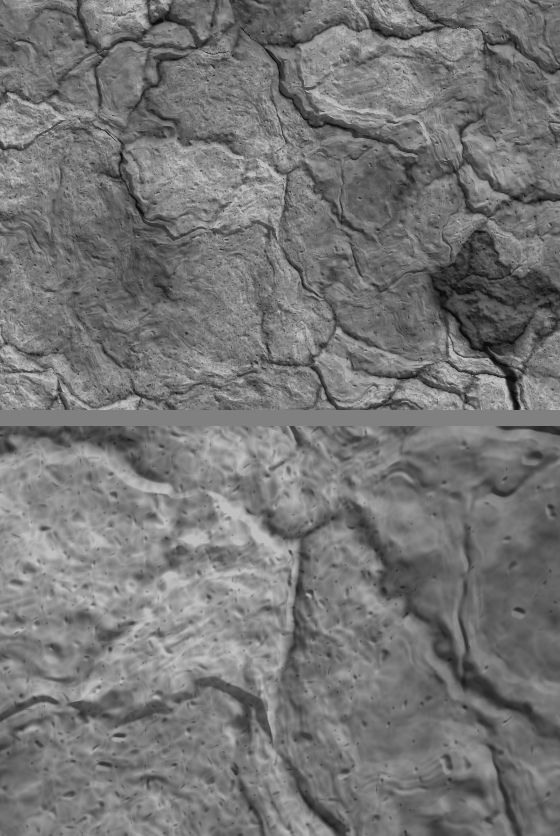
Top: the whole. Bottom: its middle third, enlarged.
A WebGL 2 fragment shader for this texture:

```glsl
#version 300 es
precision highp float;

uniform vec2 u_resolution;
out vec4 fragColor;

vec2 hash2(vec2 c) {
    return fract(sin(vec2(dot(c, vec2(127.1, 311.7)), dot(c, vec2(269.5, 183.3)))) * 43758.5);
}

mat2 turn(float a) {
    return mat2(cos(a), sin(a), -sin(a), cos(a));
}

// Smooth value noise, -1 to 1
float noise(vec2 p) {
    vec2 c = floor(p), f = fract(p);
    f = f * f * f * (f * (f * 6.0 - 15.0) + 10.0);
    float low = mix(hash2(c).x, hash2(c + vec2(1, 0)).x, f.x);
    float high = mix(hash2(c + vec2(0, 1)).x, hash2(c + vec2(1, 1)).x, f.x);
    return 2.0 * mix(low, high, f.y) - 1.0;
}

float fbm(vec2 p, int octaves) {
    float sum = 0.0, amp = 0.5;
    for (int i = 0; i < octaves; i++) {
        sum += amp * noise(p);
        p = turn(0.9) * p * 2.03 + 11.7;
        amp *= 0.5;
    }
    return sum;
}

// Cellular noise: x = distance to border, y = distance to point, z = cell value
vec3 cells(vec2 p) {
    vec2 near = vec2(9.0), id = floor(p);
    for (int k = 0; k < 9; k++) {
        vec2 c = floor(p) + vec2(k % 3 - 1, k / 3 - 1);
        vec2 r = c + hash2(c) - p;
        if (dot(r, r) < dot(near, near)) { near = r; id = c; }
    }
    float border = 1.0;
    for (int k = 0; k < 9; k++) {
        vec2 c = id + vec2(k % 3 - 1, k / 3 - 1);
        vec2 r = c + hash2(c) - p;
        if (k != 4) border = min(border, dot(0.5 * (near + r), normalize(r - near)));
    }
    return vec3(border, length(near), hash2(id + 31.7).x);
}

// Scattered bowls of random size, 1 at their floor
float pits(vec2 p, float share) {
    vec2 c = floor(p), size = hash2(c + 17.3);
    vec2 q = fract(p) - 0.3 - 0.4 * hash2(c);
    float radius = mix(0.12, 0.3, size.y * size.y);
    return smoothstep(-0.1, 0.1, share - size.x) * (1.0 - smoothstep(0.1 * radius, radius, length(q)));
}

// x = height, y = tone
vec2 rock(vec2 p) {
    vec2 w = p + 0.1 * vec2(fbm(p * 5.0, 5), fbm(p * 5.0 + 39.0, 5));
    float broad = fbm(p * 3.2 + 2.0, 4);
    float rough = fbm(w * 10.0 + 5.0, 5);
    float height = 0.009 * rough;
    float tone = 0.485 + 0.16 * broad + 0.11 * rough;

    // Shallow winding creases
    float fold = fbm(w * 4.0 + 23.0, 4);
    float crease = exp(-fold * fold / 0.002);
    height -= 0.002 * crease;
    tone *= 1.0 - 0.13 * crease;

    // Large slanting plates parted by cracks that fade in and out
    vec3 plate = cells(vec2(2.1, 3.0) * (turn(0.72) * w) + 5.3);
    float edge = plate.x / 2.6;
    float open = smoothstep(-0.15, 0.25, fbm(p * 3.0 + 4.0, 2));
    height += 0.011 * plate.z * smoothstep(0.0, 0.03, edge) * (0.3 + 0.7 * open);
    tone += 0.06 * (plate.z - 0.5);
    tone *= 1.0 - open * (0.42 * exp(-edge * edge / 0.00002) + 0.22 * exp(-edge / 0.02));

    // Smaller chips, a few of them pale and raised
    vec3 chip = cells(vec2(5.0, 6.5) * (turn(0.5) * w) + 1.9);
    float rim = chip.x / 5.7;
    float split = smoothstep(0.0, 0.3, fbm(p * 4.0 + 7.0, 2));
    float raised = smoothstep(0.8, 0.95, chip.z) * smoothstep(0.0, 0.015, rim);
    height += 0.007 * raised + 0.003 * split * smoothstep(0.0, 0.02, rim);
    tone += 0.08 * raised;
    tone *= 1.0 - split * (0.25 * exp(-rim * rim / 0.00003) + 0.15 * exp(-rim / 0.015));

    // Ragged pits in three sizes, densest on the pale crust
    float crust = smoothstep(-0.2, 0.2, broad + 0.6 * rough);
    vec2 ragged = p + 0.004 * vec2(noise(p * 95.0), noise(p * 95.0 + 7.0));
    float coarse = pits(turn(0.4) * ragged * 24.0, 0.3);
    float medium = pits(turn(1.1) * ragged * 46.0, 0.25 + 0.3 * crust);
    float fine = pits(turn(2.0) * ragged * 85.0, 0.1 + 0.7 * crust);
    height -= 0.0016 * coarse + 0.0006 * medium + 0.0002 * fine;
    tone -= 0.06 * coarse + 0.09 * medium + 0.1 * fine;

    // Mineral grain
    tone += (0.05 + 0.09 * crust) * (cells(ragged * 140.0).y - 0.45) + 0.05 * noise(p * 75.0);

    // Dark block lodged in a hollow, with a gap running down from it
    vec2 q = turn(-0.6) * (vec2(1.21, 0.3) - w);
    vec2 side = abs(q) - vec2(0.065, 0.115);
    float block = length(max(side, 0.0)) + min(max(side.x, side.y), 0.0) - 0.012;
    float gap = length(vec2(w.x - 1.235, max(w.y - 0.19, 0.0)));
    float inside = 1.0 - smoothstep(-0.004, 0.004, block);
    float below = smoothstep(-0.06, 0.1, q.x + 0.4 * q.y);
    tone *= 1.0 - 0.42 * inside;
    tone *= 1.0 - (0.2 + 0.65 * below) * exp(-max(block, -1.2 * block) / 0.016);
    tone *= 1.0 - 0.85 * (1.0 - smoothstep(0.004, 0.02, gap)) * (1.0 - inside);
    height += 0.009 * inside * fbm(p * 18.0 + 3.0, 4);
    return vec2(height, tone);
}

void main() {
    vec2 p = gl_FragCoord.xy / u_resolution.y;
    // Light falls from the upper right
    vec2 here = rock(p);
    float slope = (here.x - rock(p + 0.003 * vec2(0.45, 0.89)).x) / 0.003;
    float lit = clamp(slope * 0.5, -0.2, 0.11);
    float tone = here.y + lit * (0.3 + 1.5 * max(here.y, 0.0));
    fragColor = vec4(vec3(clamp(tone, 0.05, 0.75)), 1.0);
}
```
